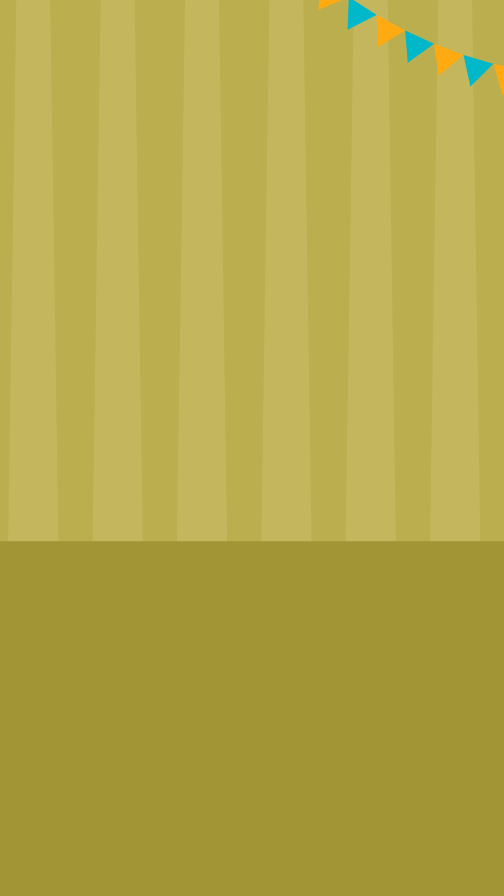
This background is drawn by a Shadertoy shader. Its source:

```glsl
// Striped olive wall above a plain floor, with a string of bunting at top right.
// Stripes repeat with fract and widen downward; each flag is a triangle
// distance hung between neighbouring points of a sagging curve.

// Signed distance to the line a-b, positive on the outer side
float edgeDistance(vec2 p, vec2 a, vec2 b) {
    vec2 along = normalize(b - a);
    return dot(p - a, vec2(along.y, -along.x));
}

float triangleDistance(vec2 p, vec2 a, vec2 b, vec2 c) {
    return max(edgeDistance(p, a, b), max(edgeDistance(p, b, c), edgeDistance(p, c, a)));
}

// Knot i of the string, measured down from the top left in canvas widths
vec2 stringKnot(float i) {
    return vec2(0.692 + i * (0.0549 + 0.0005 * i), -0.0058 + i * (0.0375 - 0.0022 * i));
}

void mainImage(out vec4 fragColor, in vec2 fragCoord) {
    float pixel = 1.0 / iResolution.x;
    float height = iResolution.y * pixel;
    vec2 p = vec2(fragCoord.x * pixel, height - fragCoord.y * pixel);
    float floorTop = 0.604 * height;

    // Wall stripes, widening toward the floor
    float period = 0.1674;
    float offset = abs(fract((p.x - 0.066) / period + 0.5) - 0.5) * period;
    float halfWidth = mix(0.0336, 0.0498, p.y / floorTop);
    float stripe = clamp(0.5 + (halfWidth - offset) / pixel, 0.0, 1.0);
    vec3 color = mix(vec3(0.729, 0.682, 0.306), vec3(0.765, 0.714, 0.365), stripe);

    // Floor
    float ground = clamp(0.5 + (p.y - floorTop) / pixel, 0.0, 1.0);
    color = mix(color, vec3(0.635, 0.584, 0.212), ground);

    // Bunting, alternating orange and teal
    for (float i = -1.0; i < 6.0; i++) {
        vec2 left = stringKnot(i);
        vec2 right = stringKnot(i + 1.0);
        vec2 along = normalize(right - left);
        vec2 tip = 0.5 * (left + right) + 0.056 * vec2(-along.y, along.x);
        float flag = clamp(0.5 - triangleDistance(p, left, right, tip) / pixel, 0.0, 1.0);
        vec3 cloth = mix(vec3(0.0, 0.72, 0.79), vec3(1.0, 0.667, 0.063), mod(i, 2.0));
        color = mix(color, cloth, flag);
    }

    fragColor = vec4(color, 1.0);
}
```
